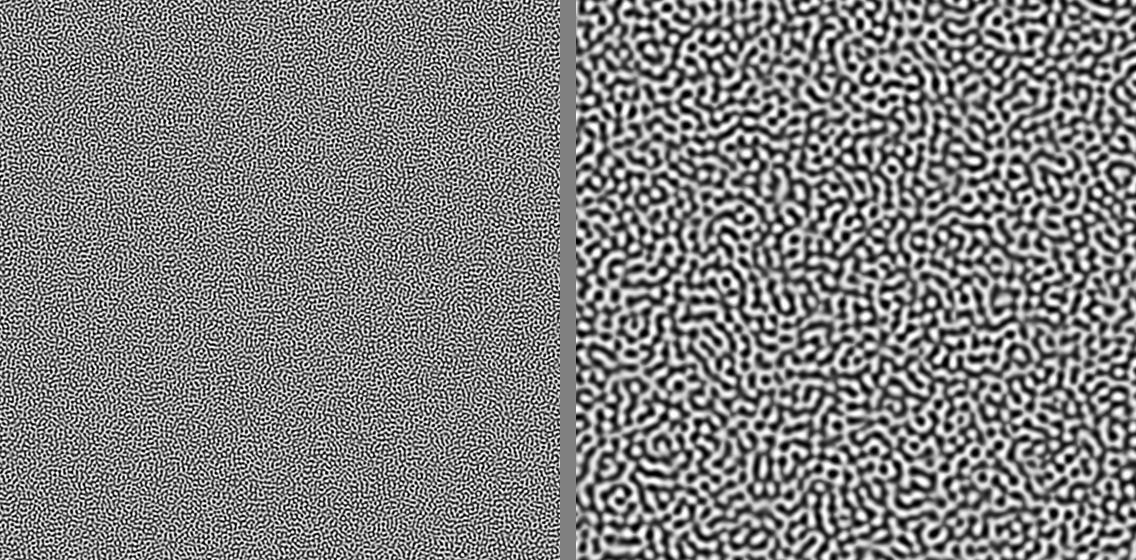
Left: the whole. Right: its middle third, enlarged.
Write a Shadertoy shader that draws this texture.

```glsl
const int WAVES = 112;               // plane waves in the sum
const float FREQUENCY = 122.0;       // mean cycles per canvas height
const float FREQUENCY_SPREAD = 30.0; // half width of the frequency band
const float EVENNESS = 0.6;          // 0 keeps patchy contrast, 1 levels it
const float MEAN_GREY = 0.507;
const float CONTRAST = 0.3;          // standard deviation of the grey
const float PI = 3.14159265;

// Integer hash to a value from 0 to 1
float hash(uint n) {
    n = n * 747796405u + 2891336453u;
    n = ((n >> ((n >> 28u) + 4u)) ^ n) * 277803737u;
    n = (n >> 22u) ^ n;
    return float(n >> 8u) / 16777216.0;
}

// Isotropic band-limited noise with levelled local contrast
float ringNoise(vec2 p) {
    float even = 0.0;
    vec2 odd = vec2(0.0);
    for (int i = 0; i < WAVES; i++) {
        uint seed = uint(i) * 3u;
        float angle = PI * (float(i) + hash(seed)) / float(WAVES);
        vec2 direction = vec2(cos(angle), sin(angle));
        float frequency = FREQUENCY + FREQUENCY_SPREAD * (2.0 * hash(seed + 1u) - 1.0);
        float phase = 2.0 * PI * fract(frequency * dot(p, direction) + hash(seed + 2u));
        // Fade waves too fine for the pixel grid
        float visible = 1.0 - smoothstep(0.4, 0.6, frequency / iResolution.y);
        even += visible * cos(phase);
        odd += visible * sin(phase) * direction;
    }
    float scale = sqrt(2.0 / float(WAVES));
    even *= scale;
    odd *= scale;
    // Divide by the local amplitude, whose mean square is two
    float amplitude = sqrt(0.5 * (even * even + dot(odd, odd)) + 0.001);
    return even / pow(amplitude, EVENNESS);
}

void mainImage(out vec4 fragColor, in vec2 fragCoord) {
    vec2 p = fragCoord / iResolution.y;
    float grey = MEAN_GREY + CONTRAST * ringNoise(p);
    fragColor = vec4(vec3(clamp(grey, 0.0, 1.0)), 1.0);
}
```
